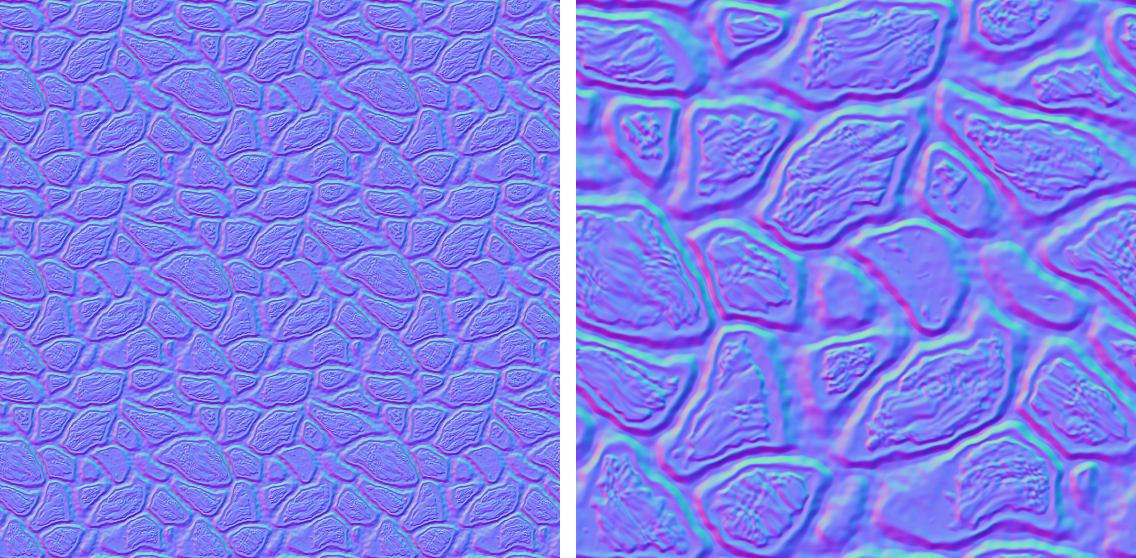
Left, the full canvas; right, a detail of the centre.
Give the GLSL for this texture map, as a Shadertoy shader.

```glsl
vec2 hash2(vec2 p) {
    vec3 q = fract(p.xyx * vec3(0.1031, 0.1030, 0.0973));
    q += dot(q, q.yzx + 33.33);
    return fract((q.xx + q.yz) * q.zy);
}

float cornerSlope(vec2 corner, vec2 offset, float period) {
    return dot(hash2(mod(corner, period) + 7.0) * 2.0 - 1.0, offset);
}

// Gradient noise that wraps after a whole number of cells
float noise(vec2 p, float period) {
    vec2 i = floor(p), f = p - i;
    vec2 u = f * f * f * (f * (f * 6.0 - 15.0) + 10.0);
    vec2 e = vec2(1.0, 0.0);
    return mix(
        mix(cornerSlope(i, f, period), cornerSlope(i + e, f - e, period), u.x),
        mix(cornerSlope(i + e.yx, f - e.yx, period), cornerSlope(i + 1.0, f - 1.0, period), u.x),
        u.y);
}

mat2 rotation(float a) {
    float c = cos(a), s = sin(a);
    return mat2(c, -s, s, c);
}

// Height of the stone paving; p spans one repeat per unit
float stoneHeight(vec2 p) {
    const float cells = 5.0;

    // Wobbly outlines
    vec2 warped = p + 0.035 * vec2(noise(p * 8.0, 8.0), noise(p * 8.0 + 4.3, 8.0))
                    + 0.008 * vec2(noise(p * 28.0, 28.0), noise(p * 28.0 + 11.7, 28.0));
    vec2 g = warped * cells;
    vec2 home = floor(g);

    // Weighted cells of slanted, oval stones; rivals blend to round the corners
    float nearest = 1e3, rivals = 1e-9;
    vec2 grainPos = vec2(0.0);
    for (int y = -2; y <= 2; y++) {
        for (int x = -2; x <= 2; x++) {
            vec2 id = home + vec2(x, y);
            vec2 key = mod(id, cells);
            vec2 jitter = hash2(key + 3.0);
            vec2 kind = hash2(key + 41.0);
            float angle = kind.x < 0.62 ? -0.95 + kind.x : -0.35 + kind.x;
            float size = mix(0.0, 0.5, smoothstep(0.1, 0.7, kind.y));
            vec2 local = rotation(angle) * (g - id - 0.5 - 0.75 * (jitter - 0.5));
            float d = length(local * vec2(0.72, 1.3)) - size;
            rivals += exp(-18.0 * max(d, nearest));
            if (d < nearest) {
                nearest = d;
                grainPos = local + jitter * 40.0;
            }
        }
    }
    float gap = -log(rivals) / 18.0 - nearest;

    // Steep flank, thin raised lip, chipped inner rim
    float chips = noise(p * 48.0, 48.0);
    float body = smoothstep(0.03, 0.17, gap + 0.03 * chips);
    float lip = exp(-pow((gap - 0.19 + 0.04 * chips) / 0.055, 2.0));
    float rim = smoothstep(0.29, 0.39, gap + 0.14 * chips);
    float height = 0.72 * body + 0.26 * lip + 0.3 * rim + 0.15 * smoothstep(0.2, 0.9, gap);

    // Creases and streaks along each stone, with worn patches
    float patchy = smoothstep(-0.15, 0.25, noise(p * 12.0 + 2.6, 12.0));
    float crease = smoothstep(0.0, 0.1, abs(noise(grainPos * vec2(0.9, 3.2) + 5.5, 256.0)));
    float streaks = noise(grainPos * vec2(2.4, 8.5), 256.0)
                  + 0.7 * noise(grainPos * vec2(6.0, 17.0) + 9.4, 256.0);
    float grit = noise(grainPos * 19.0, 256.0);
    height += rim * (0.16 * crease + 0.38 * streaks + 0.4 * patchy * grit);

    // Gritty joints
    return height + (1.0 - body) * 0.4 * noise(p * 40.0 + 5.2, 40.0);
}

void mainImage(out vec4 fragColor, in vec2 fragCoord) {
    vec2 p = fragCoord / iResolution.xy * 3.0;

    // Slope turned into a tangent-space normal
    vec2 e = vec2(0.0035, 0.0);
    float h = stoneHeight(p);
    vec2 slope = vec2(stoneHeight(p + e) - h, h - stoneHeight(p + e.yx));
    vec3 normal = normalize(vec3(slope * vec2(3.2, 4.2), 1.0));

    vec3 color = 0.5 + 0.5 * normal;
    fragColor = vec4(color * vec3(0.98, 0.98, 0.97), 1.0);
}
```
